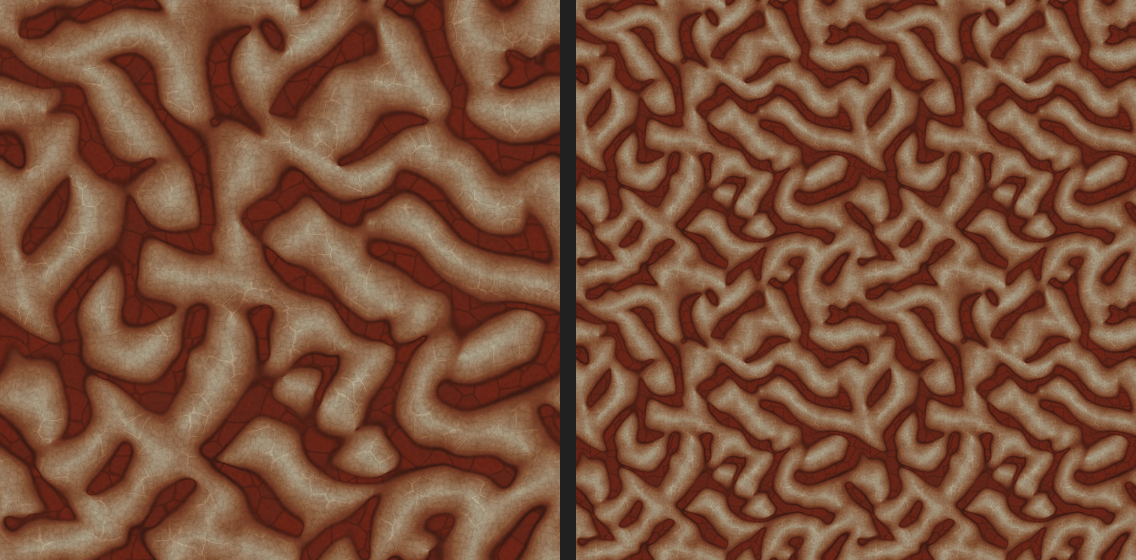
Left: one tile. Right: repeated 2 by 2.
Give the GLSL for this pattern, as a Shadertoy shader.

```glsl
// Folded organic tissue: pale meandering ridges over dark red furrows, with fine veins.
// Oriented plane waves with whole wave numbers give a stripe phase that acts as height;
// wrapped gradient noise and cell borders add bends, blotches, veins and grain.

const float PI = 3.14159;
const int WAVES = 48;

const vec3 FLOOR_RED  = vec3(0.42, 0.14, 0.085);
const vec3 FLOOR_DARK = vec3(0.35, 0.14, 0.095);
const vec3 CREASE     = vec3(0.23, 0.10, 0.07);
const vec3 RUST       = vec3(0.45, 0.22, 0.135);
const vec3 SIENNA     = vec3(0.53, 0.35, 0.23);
const vec3 TAN        = vec3(0.58, 0.44, 0.33);
const vec3 CREAM      = vec3(0.63, 0.56, 0.46);

// Two random values in 0..1 for a non-negative cell.
vec2 hash2(vec2 cell, float seed) {
    uvec2 v = uvec2(cell) + uint(seed) * uvec2(71u, 113u);
    v = v * 1664525u + 1013904223u;
    for (int i = 0; i < 2; i++) {
        v.x += v.y * 1664525u;
        v.y += v.x * 1664525u;
        v ^= v >> 16u;
    }
    return vec2(v & 0xffffu) / 65535.0;
}

float cornerSlope(vec2 cell, vec2 offset, float period, float seed) {
    float angle = 2.0 * PI * hash2(mod(cell, period), seed).x;
    return dot(vec2(cos(angle), sin(angle)), offset);
}

// Gradient noise, about -1..1, wrapping over the unit square.
float noise(vec2 uv, float period, float seed) {
    vec2 p = uv * period, c = floor(p), f = p - c;
    vec2 u = f * f * f * (f * (f * 6.0 - 15.0) + 10.0);
    vec2 e = vec2(1.0, 0.0);
    float low  = mix(cornerSlope(c, f, period, seed),
                     cornerSlope(c + e.xy, f - e.xy, period, seed), u.x);
    float high = mix(cornerSlope(c + e.yx, f - e.yx, period, seed),
                     cornerSlope(c + e.xx, f - e.xx, period, seed), u.x);
    return 1.4 * mix(low, high, u.y);
}

float fbm(vec2 uv, float period, float seed) {
    float sum = 0.0, gain = 0.55;
    for (int i = 0; i < 3; i++) {
        sum += gain * noise(uv, period, seed + float(i));
        period *= 2.0;
        gain *= 0.5;
    }
    return sum;
}

vec2 warp(vec2 uv, float period, float amount, float seed) {
    return uv + amount * vec2(noise(uv, period, seed), noise(uv, period, seed + 1.0));
}

// Wrapping cells: x = gap to the border (0 on it), y = random value of the cell.
vec2 cells(vec2 uv, float period, float seed) {
    vec2 p = uv * period, c = floor(p);
    float nearest = 9.0, second = 9.0, id = 0.0;
    for (int y = -1; y <= 1; y++)
    for (int x = -1; x <= 1; x++) {
        vec2 n = c + vec2(x, y);
        vec2 r = hash2(mod(n, period), seed);
        float d = length(n + 0.1 + 0.8 * r - p);
        second = min(second, max(nearest, d));
        if (d < nearest) { nearest = d; id = r.x; }
    }
    return vec2(second - nearest, id);
}

// Thin line on cell borders, 1 at its middle.
float border(float gap, float width) {
    return 1.0 - smoothstep(0.0, width, gap);
}

// Stripe height from -1 (furrow) to 1 (crest), following a local direction.
float foldHeight(vec2 uv, float direction, float alignment) {
    vec2 axis = vec2(cos(direction), sin(direction));
    float even = 0.0;
    vec2 odd = vec2(0.0);
    for (int i = 0; i < WAVES; i++) {
        vec2 r = hash2(vec2(i, 3), 40.0);
        float angle = PI * (float(i) + 0.5) / float(WAVES);
        vec2 k = round(mix(6.0, 8.8, r.x) * vec2(cos(angle), sin(angle)));
        vec2 n = normalize(k);
        float along = dot(n, axis);
        float weight = exp(alignment * (2.0 * along * along - 1.0));
        float phase = 2.0 * PI * (dot(k, uv) + r.y);
        even += weight * cos(phase);
        odd += weight * sin(phase) * n;
    }
    return atan(even, length(odd) + 1e-4) / (0.5 * PI);
}

vec3 ridgeColor(float h) {
    vec3 c = mix(CREASE, RUST, smoothstep(-0.54, -0.27, h));
    c = mix(c, SIENNA, smoothstep(-0.32, 0.04, h));
    c = mix(c, TAN, smoothstep(0.0, 0.44, h));
    return mix(c, CREAM, smoothstep(0.38, 0.9, h));
}

void mainImage(out vec4 fragColor, in vec2 fragCoord) {
    vec2 uv = fragCoord / iResolution.xy;

    // Folds with slightly ragged sides
    float direction = 0.8 + 3.0 * noise(uv, 4.0, 1.0);
    float h = foldHeight(warp(uv, 5.0, 0.02, 5.0), direction, 1.0);
    h += 0.10 * noise(uv, 6.0, 9.0) + 0.09 * fbm(uv, 22.0, 11.0);

    // Furrow floor: rounded dark-rimmed cells and a shaded crease at the wall
    float mottle = fbm(uv, 30.0, 15.0);
    vec2 lobes = cells(warp(uv, 14.0, 0.015, 18.0), 20.0, 20.0);
    vec3 furrow = mix(FLOOR_RED, FLOOR_DARK, clamp(0.6 * lobes.y + 0.6 * mottle, 0.0, 1.0));
    furrow = mix(furrow, CREASE, 0.5 * border(lobes.x, 0.13));
    float wall = exp(-pow((h + 0.52) / 0.10, 2.0));
    furrow = mix(furrow, CREASE, wall * clamp(0.6 + 0.7 * noise(uv, 9.0, 22.0), 0.0, 1.0));

    // Ridge skin: blotches lighten or redden the crest
    float blotch = 0.28 * noise(uv, 7.0, 24.0) + 0.22 * mottle;
    float body = smoothstep(-0.4, 0.2, h);
    vec3 skin = ridgeColor(h + blotch * body);
    skin += vec3(0.02, 0.05, 0.06) * smoothstep(0.85, 1.2, h + blotch);

    // Branching pale veins and a finer net
    vec2 veinUv = warp(warp(uv, 16.0, 0.012, 26.0), 60.0, 0.003, 28.0);
    float patches = smoothstep(-0.3, 0.5, noise(uv, 18.0, 30.0));
    float vein = border(cells(veinUv, 27.0, 32.0).x, 0.11) * patches;
    float net = border(cells(veinUv, 84.0, 34.0).x, 0.24);
    skin += body * (0.085 * vein * vec3(0.9, 1.0, 0.9) - 0.04 * net);

    // Join both layers and add grain
    vec3 color = mix(furrow, skin, smoothstep(-0.54, -0.38, h));
    float grain = 0.6 * noise(uv, 120.0, 36.0) + 0.5 * noise(uv, 230.0, 38.0);
    color *= 1.0 + 0.09 * grain + 0.05 * mottle;
    fragColor = vec4(clamp(color, 0.0, 1.0), 1.0);
}
```
